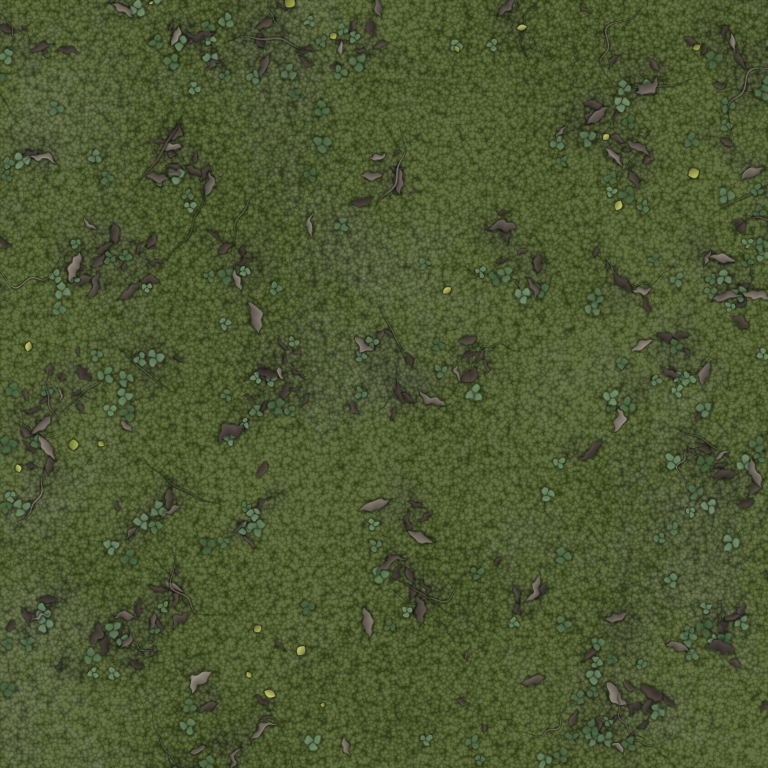
Give the GLSL for this texture, as a WebGL 2 fragment shader.

```glsl
#version 300 es
precision highp float;

// Mossy ground strewn with clustered leaf litter, twigs, grass and clover.
// Moss is two scales of cellular tufts toned by layered sines; litter is
// scattered on jittered grids, thinned by a cellular cluster density.

uniform vec2 u_resolution;
out vec4 fragColor;

const float TAU = 6.2831853;
const float FINE_TUFTS = 210.0;   // cells across the canvas
const float BROAD_TUFTS = 95.0;
const float CLUSTERS = 7.0;
const float EDGE_SOFTNESS = 0.0006;
const float DAMP_AMOUNT = 0.5;

const vec3 MOSS_DARK = vec3(0.20, 0.24, 0.105);
const vec3 MOSS_MID = vec3(0.29, 0.34, 0.165);
const vec3 MOSS_LIGHT = vec3(0.385, 0.435, 0.25);
const vec3 MOSS_GREY = vec3(0.33, 0.36, 0.26);
const vec3 DAMP_SOIL = vec3(0.25, 0.27, 0.19);
const vec3 LEAF_DARK = vec3(0.27, 0.23, 0.22);
const vec3 LEAF_PALE = vec3(0.60, 0.56, 0.51);
const vec3 TWIG_DARK = vec3(0.36, 0.32, 0.28);
const vec3 TWIG_PALE = vec3(0.60, 0.57, 0.49);
const vec3 GRASS_DARK = vec3(0.31, 0.38, 0.22);
const vec3 GRASS_PALE = vec3(0.46, 0.53, 0.37);
const vec3 CLOVER_DARK = vec3(0.28, 0.40, 0.25);
const vec3 CLOVER_PALE = vec3(0.47, 0.60, 0.46);
const vec3 PETAL_DARK = vec3(0.62, 0.65, 0.28);
const vec3 PETAL_PALE = vec3(0.80, 0.82, 0.45);

vec3 hash3(vec2 p) {
  vec3 q = fract(p.xyx * vec3(0.1031, 0.1030, 0.0973));
  q += dot(q, q.yxz + 33.33);
  return fract((q.xxy + q.yzz) * q.zyx);
}

mat2 rotation(float a) {
  return mat2(cos(a), -sin(a), sin(a), cos(a));
}

// Distance to the nearest jittered point, and that point's random value
vec2 cellular(vec2 p) {
  vec2 nearest = vec2(9.0, 0.0);
  for (int k = 0; k < 9; k++) {
    vec2 cell = floor(p) + vec2(k % 3 - 1, k / 3 - 1);
    vec3 r = hash3(cell);
    float d = length(p - cell - r.xy);
    if (d < nearest.x) nearest = vec2(d, r.z);
  }
  return nearest;
}

// Layered, warped sines, roughly -1 to 1
float patches(vec2 p) {
  float sum = 0.0, amp = 0.5;
  for (int i = 0; i < 6; i++) {
    p = rotation(1.1) * p * 1.6 + 2.7;
    sum += amp * sin(p.x + 1.5 * sin(p.y)) * cos(0.8 * p.y + sin(p.x));
    amp *= 0.75;
  }
  return sum;
}

// Litter density: soft round clusters of varied radius
float density(vec2 p) {
  p = p * CLUSTERS + 0.15 * sin(p.yx * 47.0);
  float most = 0.0;
  for (int k = 0; k < 9; k++) {
    vec2 cell = floor(p) + vec2(k % 3 - 1, k / 3 - 1);
    vec3 r = hash3(cell + 311.0);
    float d = length(p - cell - 0.15 - 0.7 * r.xy);
    float radius = 0.12 + 0.45 * r.z;
    most = max(most, step(0.25, r.z) * smoothstep(radius, 0.3 * radius, d));
  }
  return most;
}

// Bent, pointed slivers; slim is the range of width over length
void slivers(inout vec3 col, vec2 p, float freq, float seed, float share,
             float stray, vec2 slim, float bend, vec3 dark, vec3 pale) {
  float soft = freq * (EDGE_SOFTNESS + 0.6 / u_resolution.y);
  for (int k = 0; k < 9; k++) {
    vec2 cell = floor(p * freq) + vec2(k % 3 - 1, k / 3 - 1);
    vec3 r = hash3(cell + seed), s = hash3(cell + seed + 57.0);
    vec2 centre = cell + 0.2 + 0.6 * r.xy;
    if (r.z > share + stray || r.z > share * density(centre / freq) + stray) continue;
    vec2 q = rotation(s.x * TAU) * (p * freq - centre);
    float halfLength = 0.2 + 0.38 * s.y, x = q.x / halfLength;
    q.y += bend * (s.z - 0.5) * halfLength * (x * x + 0.4 * sin(5.0 * x));
    float width = halfLength * mix(slim.x, slim.y, s.z);
    float d = abs(q.y) - width * (1.0 - x * x);
    col *= 1.0 - 0.4 * smoothstep(0.5 * width + 2.0 * soft, 0.0, d);
    float light = 0.9 + 0.22 * clamp(q.y / width, -1.0, 1.0);
    vec3 tint = mix(dark, pale, fract(s.y * 7.0 + s.x)) * light;
    col = mix(col, tint, 0.92 * smoothstep(soft, -soft, d));
  }
}

// Three-leaflet sprigs beside the litter
void clover(inout vec3 col, vec2 p, float freq) {
  float soft = freq * (EDGE_SOFTNESS + 0.6 / u_resolution.y);
  for (int k = 0; k < 9; k++) {
    vec2 cell = floor(p * freq) + vec2(k % 3 - 1, k / 3 - 1);
    vec3 r = hash3(cell + 83.0), s = hash3(cell + 139.0);
    vec2 centre = cell + 0.2 + 0.6 * r.xy;
    if (r.z > 0.47 || r.z > 0.45 * density(centre / freq + 0.025) + 0.015) continue;
    vec2 q = rotation(s.x * TAU) * (p * freq - centre) / (0.7 + 0.5 * s.y);
    float a = mod(atan(q.y, q.x + 1e-5), TAU / 3.0) - TAU / 6.0;
    float d = length(length(q) * vec2(cos(a), sin(a)) - vec2(0.26, 0.0)) - 0.2;
    col *= 1.0 - 0.3 * smoothstep(0.25, 0.0, d);
    vec3 tint = mix(CLOVER_DARK, CLOVER_PALE, s.z) * (0.85 + 0.5 * length(q));
    col = mix(col, tint, 0.85 * smoothstep(soft, -soft, d));
  }
}

void main() {
  vec2 p = gl_FragCoord.xy / u_resolution.y;

  // Moss tufts and broad tonal patches
  vec2 fine = cellular(p * FINE_TUFTS), broad = cellular(p * BROAD_TUFTS + 40.0);
  float tone = 0.52 + 0.9 * (0.47 - fine.x) + 0.65 * (0.47 - broad.x)
             + 0.4 * (fine.y - 0.5) + 0.16 * patches(p * 4.0);
  vec3 col = mix(MOSS_DARK, MOSS_MID, smoothstep(0.0, 0.5, tone));
  col = mix(col, MOSS_LIGHT, smoothstep(0.45, 1.0, tone));
  float grey = smoothstep(0.0, 1.0, patches(p * 5.0 + 9.0) + 0.5 * (broad.y - 0.4));
  col = mix(col, MOSS_GREY * (0.7 + 0.6 * tone), 0.6 * grey);
  col = mix(col, DAMP_SOIL * (0.6 + 0.7 * tone), DAMP_AMOUNT * density(p));

  // Litter, from the ground upward
  vec2 ragged = p + 0.0009 * sin(p.yx * 430.0 + 2.0 * sin(p * 190.0));
  slivers(col, ragged, 42.0, 17.0, 0.5, 0.015, vec2(0.2, 0.5), 0.6, LEAF_DARK, TWIG_DARK);
  slivers(col, p, 15.0, 211.0, 0.5, 0.03, vec2(0.015, 0.03), 0.8, GRASS_DARK, GRASS_PALE);
  clover(col, ragged, 46.0);
  slivers(col, ragged, 28.0, 401.0, 0.5, 0.02, vec2(0.18, 0.42), 0.7, LEAF_DARK, LEAF_PALE);
  slivers(col, p, 12.0, 523.0, 0.45, 0.03, vec2(0.025, 0.045), 1.0, TWIG_DARK, TWIG_PALE);
  slivers(col, p, 70.0, 647.0, 0.0, 0.003, vec2(0.5, 0.9), 0.0, PETAL_DARK, PETAL_PALE);

  fragColor = vec4(col, 1.0);
}
```
